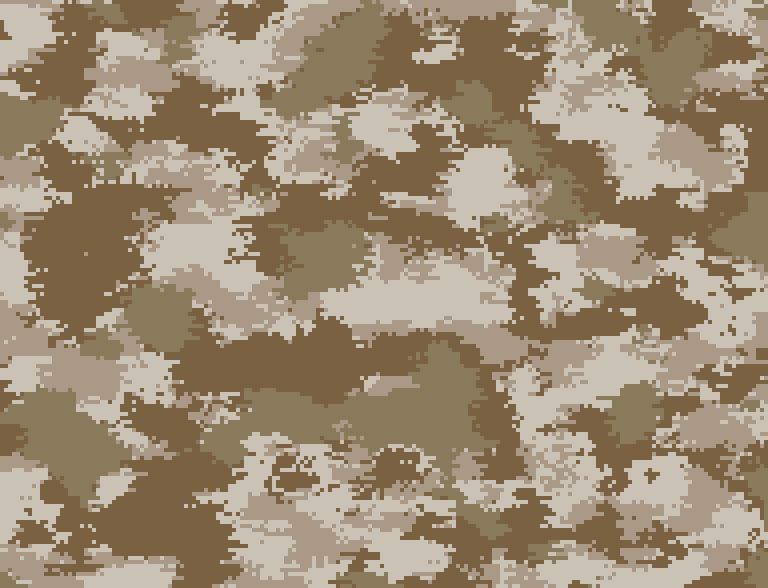
A WebGL 1 fragment shader for this pattern:

```glsl
precision highp float;
uniform vec2 u_resolution;

const float ROWS = 147.0;        // mosaic cells over the canvas height
const float NOISE_DEV = 0.216;   // standard deviation of raw gradient noise

const vec3 SAND  = vec3(0.79, 0.76, 0.71);
const vec3 TAN   = vec3(0.67, 0.60, 0.53);
const vec3 BROWN = vec3(0.48, 0.38, 0.26);
const vec3 OLIVE = vec3(0.54, 0.48, 0.36);

vec2 hash2(vec2 p) {
  vec3 q = fract(p.xyx * vec3(0.1031, 0.1030, 0.0973));
  q += dot(q, q.yzx + 33.33);
  return fract((q.xx + q.yz) * q.zy);
}

float cornerSlope(vec2 corner, vec2 offset) {
  float angle = 6.28318 * hash2(corner).x;
  return dot(vec2(cos(angle), sin(angle)), offset);
}

// Gradient noise scaled to unit deviation
float gradientNoise(vec2 p) {
  vec2 i = floor(p);
  vec2 f = p - i;
  vec2 s = f * f * f * (f * (f * 6.0 - 15.0) + 10.0);
  vec2 e = vec2(1.0, 0.0);
  float low  = mix(cornerSlope(i, f), cornerSlope(i + e, f - e), s.x);
  float high = mix(cornerSlope(i + e.yx, f - e.yx),
                   cornerSlope(i + e.xx, f - e.xx), s.x);
  return mix(low, high, s.y) / NOISE_DEV;
}

// Octave sum, also of unit deviation
float fractalNoise(vec2 p, float gain) {
  float sum = 0.0;
  float power = 0.0;
  float amplitude = 1.0;
  for (int octave = 0; octave < 4; octave++) {
    sum += amplitude * gradientNoise(p);
    power += amplitude * amplitude;
    amplitude *= gain;
    p = p * 2.03 + vec2(17.3, 9.7);
  }
  return sum / sqrt(power);
}

// Shifts cells mostly sideways, in short horizontal runs
vec2 fray(vec2 cell, float amount, float seed) {
  float run = gradientNoise(cell * vec2(0.27, 0.61) + seed);
  vec2 grain = hash2(cell + seed) - 0.5;
  return cell + amount * vec2(1.4 * run + 2.2 * grain.x, 0.9 * grain.y);
}

float patchField(vec2 cell, vec2 frequency, float gain, float amount, float seed) {
  vec2 p = fray(cell, amount, seed) / ROWS;
  return fractalNoise(p * frequency + seed, gain);
}

// Layers from bottom to top: sand, tan, brown, olive
vec3 cellColor(vec2 cell) {
  float tanField   = patchField(cell, vec2(7.6, 10.4), 0.66, 0.9, 31.4);
  float brownField = patchField(cell, vec2(6.0, 7.8), 0.61, 0.9, 72.6);
  float oliveField = patchField(cell, vec2(5.0, 6.0), 0.40, 0.9, 113.8);
  vec3 color = mix(SAND, TAN, step(0.22, tanField));
  color = mix(color, BROWN, step(0.20, brownField));
  return mix(color, OLIVE, step(0.95, oliveField));
}

void main() {
  // Box filter: each pixel covers parts of at most four cells
  float pixel = ROWS / u_resolution.y;
  vec2 p = gl_FragCoord.xy * pixel;
  vec2 lo = floor(p - 0.5 * pixel);
  vec2 hi = floor(p + 0.5 * pixel);
  vec2 share = clamp((p + 0.5 * pixel - hi) / pixel, 0.0, 1.0);

  vec3 bottom = mix(cellColor(lo), cellColor(vec2(hi.x, lo.y)), share.x);
  vec3 top    = mix(cellColor(vec2(lo.x, hi.y)), cellColor(hi), share.x);
  gl_FragColor = vec4(mix(bottom, top, share.y), 1.0);
}
```
